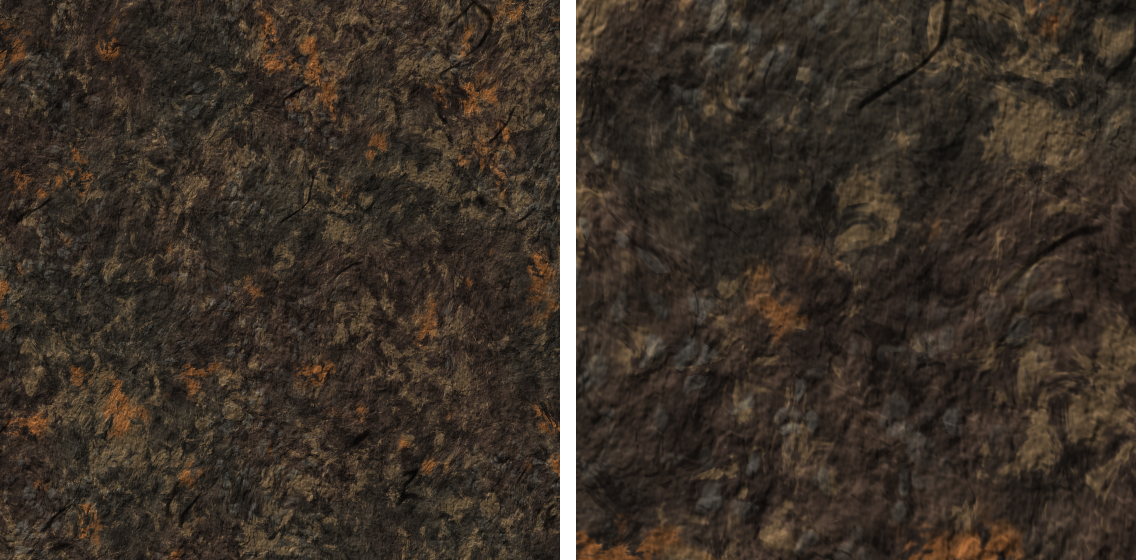
Left, the full canvas; right, a detail of the centre.
Write a Shadertoy shader that draws this texture.

```glsl
float hash(vec2 p) {
    vec3 q = fract(vec3(p.xyx) * 0.1031);
    q += dot(q, q.yzx + 33.33);
    return fract((q.x + q.y) * q.z);
}

float noise(vec2 p) {
    vec2 cell = floor(p), f = fract(p);
    f = f * f * (3.0 - 2.0 * f);
    float low = mix(hash(cell), hash(cell + vec2(1, 0)), f.x);
    float high = mix(hash(cell + vec2(0, 1)), hash(cell + vec2(1, 1)), f.x);
    return mix(low, high, f.y);
}

// Normalised fractal noise, each octave rotated
float fbm(vec2 p, int octaves, float gain) {
    float sum = 0.0, total = 0.0, amp = 1.0;
    for (int i = 0; i < octaves; i++) {
        sum += amp * noise(p);
        total += amp;
        amp *= gain;
        p = mat2(1.6, 1.2, -1.2, 1.6) * p + 17.3;
    }
    return sum / total;
}

// Distance to the nearest scattered centre, and its random id
vec2 pebbles(vec2 p) {
    vec2 cell = floor(p);
    vec2 nearest = vec2(9.0, 0.0);
    for (int y = -1; y <= 1; y++)
    for (int x = -1; x <= 1; x++) {
        vec2 c = cell + vec2(x, y);
        vec2 centre = c + vec2(hash(c + 3.7), hash(c + 91.2));
        float d = length(p - centre);
        if (d < nearest.x) nearest = vec2(d, hash(c + 47.5));
    }
    return nearest;
}

vec2 warp(vec2 p, float scale, float amount) {
    vec2 offset = vec2(noise(p * scale + 5.1), noise(p * scale + 38.6));
    return p + amount * (offset - 0.5);
}

vec2 pebbleField(vec2 p) {
    return pebbles(warp(p, 70.0, 0.014) * 62.0);
}

float pebbleZone(vec2 p) {
    return smoothstep(0.42, 0.62, fbm(p * 8.0 + 71.0, 4, 0.6));
}

// Flaking plates, rough grain and rounded pebbles
float height(vec2 p) {
    float plate = fbm(p * 15.0 + 12.0, 5, 0.55);
    float ledges = smoothstep(0.43, 0.45, plate) + smoothstep(0.54, 0.56, plate);
    float dome = 1.0 - smoothstep(0.1, 0.7, pebbleField(p).x);
    float rough = fbm(p * 36.0, 5, 0.6);
    return rough + 0.09 * ledges + 0.15 * dome * pebbleZone(p);
}

// Short slanted fissures along noise contours
float crack(vec2 p) {
    vec2 slanted = mat2(0.8, -0.6, 0.6, 0.8) * p;
    float line = abs(fbm(slanted * vec2(5.0, 14.0) + 54.0, 4, 0.4) - 0.5);
    float zone = smoothstep(0.62, 0.70, fbm(p * 10.0 + 23.0, 3, 0.5));
    return zone * (1.0 - smoothstep(0.005, 0.03, line));
}

vec3 rockColour(vec2 p) {
    const vec3 soot = vec3(0.150, 0.128, 0.113);
    const vec3 umber = vec3(0.240, 0.200, 0.168);
    const vec3 olive = vec3(0.98, 1.04, 1.01);
    const vec3 russet = vec3(1.03, 0.97, 0.95);
    const vec3 ochre = vec3(0.43, 0.345, 0.235);
    const vec3 rust = vec3(0.50, 0.305, 0.155);
    const vec3 slate = vec3(0.31, 0.315, 0.295);

    float broad = fbm(p * 5.0 + 7.0, 4, 0.5);
    float tone = fbm(p * 34.0 + 31.0, 5, 0.7);
    float fine = fbm(warp(p, 45.0, 0.02) * 62.0 + 83.0, 4, 0.7);

    // Dark ground with drifting hue
    vec3 col = mix(soot, umber, smoothstep(0.30, 0.70, tone + 0.2 * (broad - 0.5)));
    col *= mix(olive, russet, smoothstep(0.38, 0.62, fbm(p * 5.0 + 61.0, 4, 0.5)));

    // Ochre crust, slate pebbles and rust stains
    float patches = fbm(p * 16.0 + 19.0, 4, 0.6);
    float crust = smoothstep(0.54, 0.72, fine + 0.6 * (patches - 0.5) + 0.25 * (broad - 0.5));
    col = mix(col, ochre, 0.65 * crust);
    vec2 stone = pebbleField(p);
    float face = (1.0 - smoothstep(0.3, 0.55, stone.x)) * smoothstep(0.5, 0.8, stone.y);
    col = mix(col, slate, 0.45 * face * pebbleZone(p));
    float stain = smoothstep(0.63, 0.76, fbm(p * 13.0 + 140.0, 4, 0.5));
    col = mix(col, rust, 0.8 * stain * smoothstep(0.40, 0.56, fine));

    // Pits
    return col * mix(0.62, 1.0, smoothstep(0.27, 0.42, fine));
}

void mainImage(out vec4 fragColor, in vec2 fragCoord) {
    vec2 uv = fragCoord / iResolution.y;
    vec2 p = warp(uv * vec2(1.12, 0.92), 9.0, 0.03);

    // Relief lit from the upper left
    vec2 towardLight = 0.0024 * vec2(-0.6, 0.8);
    float slope = height(p) - height(p + towardLight);
    float light = clamp(1.0 + 3.8 * slope, 0.45, 1.65);

    float grain = 0.9 + 0.2 * noise(uv * 400.0);
    vec3 col = rockColour(p) * light * grain;
    col *= 1.0 - 0.7 * crack(p);
    fragColor = vec4(col, 1.0);
}
```
